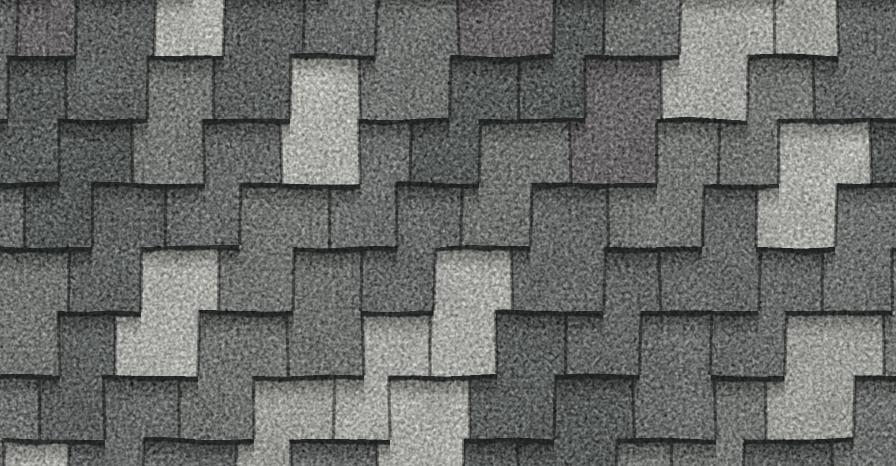
Write a WebGL 1 fragment shader that draws this texture.

```glsl
precision highp float;
uniform vec2 u_resolution;

#define TABS 6.0          // tabs across the canvas
#define ROWS 14.0         // courses per canvas width of height
#define ROW_START 0.143   // part of the top course cut off
#define STAGGER 0.345     // sideways shift per course, in tabs
#define WOBBLE 0.07       // waviness of the lower edges
#define LIGHT_SHARE 0.17  // fraction of pale shingles
#define SEAM 0.016        // half width of the side seams, in tabs
#define SHADOW 0.075      // thickness of the shadow line, in courses
#define GRAIN 0.29        // granule contrast
#define GRAIN_SCALE 235.0 // granules across the canvas

const vec3 DARK = vec3(0.325, 0.340, 0.337);
const vec3 MID = vec3(0.475, 0.485, 0.472);
const vec3 PALE = vec3(0.640, 0.645, 0.625);
const vec3 WARM = vec3(0.400, 0.390, 0.395);
const vec3 SHADE = vec3(0.125, 0.140, 0.135);

vec2 hash2(vec2 p) {
  vec3 q = fract(p.xyx * vec3(0.1031, 0.1030, 0.0973));
  q += dot(q, q.yzx + 33.33);
  return fract((q.xx + q.yz) * q.zy);
}

float cornerSlope(vec2 corner, vec2 offset) {
  return dot(hash2(corner) * 2.0 - 1.0, offset);
}

float gradientNoise(vec2 p) {
  vec2 i = floor(p), f = p - i;
  vec2 s = f * f * (3.0 - 2.0 * f);
  vec2 e = vec2(1.0, 0.0);
  float low = mix(cornerSlope(i, f), cornerSlope(i + e, f - e), s.x);
  float high = mix(cornerSlope(i + e.yx, f - e.yx), cornerSlope(i + 1.0, f - 1.0), s.x);
  return mix(low, high, s.y);
}

// Owner (cell, course) of the visible piece, and distance to its side seam.
// Gaps between tabs reveal the upper half of the tab one course below.
vec3 pieceAt(float x, float row, float drop) {
  float u = x * TABS - STAGGER * row;
  float cell = floor(u);
  u -= cell;
  vec2 h = hash2(vec2(mod(cell, TABS), row) + 5.0);
  float left = 0.03 + 0.17 * h.x + 0.03 * (h.y - 0.5) * drop;
  float right = 0.50 + 0.22 * h.y + 0.03 * (h.x - 0.5) * drop;
  float isTab = step(left, u) * step(u, right);
  float owner = cell - (1.0 - step(left, u));
  float seam = min(abs(u - left), abs(u - right));
  return vec3(mod(owner, TABS), row + 1.0 - isTab, seam);
}

vec3 pieceColor(vec2 id) {
  vec2 h = hash2(id * 3.7 + 17.0);
  vec3 color = mix(DARK, MID, h.x);
  color = mix(color, WARM, step(0.93, h.y));
  return mix(color, PALE * (0.94 + 0.1 * h.x), step(h.y, LIGHT_SHARE));
}

// Shingle colour without granules; p.y runs downward from the top.
vec3 shingles(vec2 p) {
  float v = p.y * ROWS + ROW_START;
  float nearestEdge = floor(v + 0.5);
  v += WOBBLE * gradientNoise(vec2(p.x * 15.0, nearestEdge * 7.37 + 3.2));
  float row = floor(v), drop = v - row;
  vec3 piece = pieceAt(p.x, row, drop);
  vec3 above = pieceAt(p.x, row - 1.0, 1.0);
  vec3 color = pieceColor(piece.xy);

  // Side seams
  color *= 1.0 - 0.45 * (1.0 - smoothstep(0.3 * SEAM, SEAM, piece.z));

  // Shadow and soft dark band where another piece ends above
  float covered = step(0.5, distance(piece.xy, above.xy));
  color *= 1.0 - 0.30 * covered * (1.0 - smoothstep(SHADOW, 0.42, drop));
  float depth = SHADOW * (1.0 + 0.7 * gradientNoise(vec2(p.x * 40.0, row * 5.3)));
  float shadowLine = 1.0 - smoothstep(depth * 0.8, depth * 1.35, drop);
  return mix(color, SHADE, 0.92 * covered * shadowLine);
}

void main() {
  // Four samples per pixel smooth the edges
  vec3 color = vec3(0.0);
  for (int k = 0; k < 4; k++) {
    float n = float(k);
    vec2 shift = vec2(mod(n, 2.0), floor(n * 0.5)) * 0.5 - 0.25;
    vec2 q = gl_FragCoord.xy + shift;
    color += 0.25 * shingles(vec2(q.x, u_resolution.y - q.y) / u_resolution.x);
  }

  // Weathered patches and mineral granules
  vec2 p = gl_FragCoord.xy / u_resolution.x;
  color *= 1.0 + 0.12 * gradientNoise(p * 24.0 + 4.0);
  vec2 turned = vec2(0.8 * p.x - 0.6 * p.y, 0.6 * p.x + 0.8 * p.y) + 2.0;
  float grain = gradientNoise(p * GRAIN_SCALE) + 0.8 * gradientNoise(turned * GRAIN_SCALE * 1.6);
  float exposed = smoothstep(0.10, 0.34, color.g);
  color += GRAIN * grain * mix(0.25, 1.0, exposed);

  gl_FragColor = vec4(clamp(color, 0.0, 1.0), 1.0);
}
```
